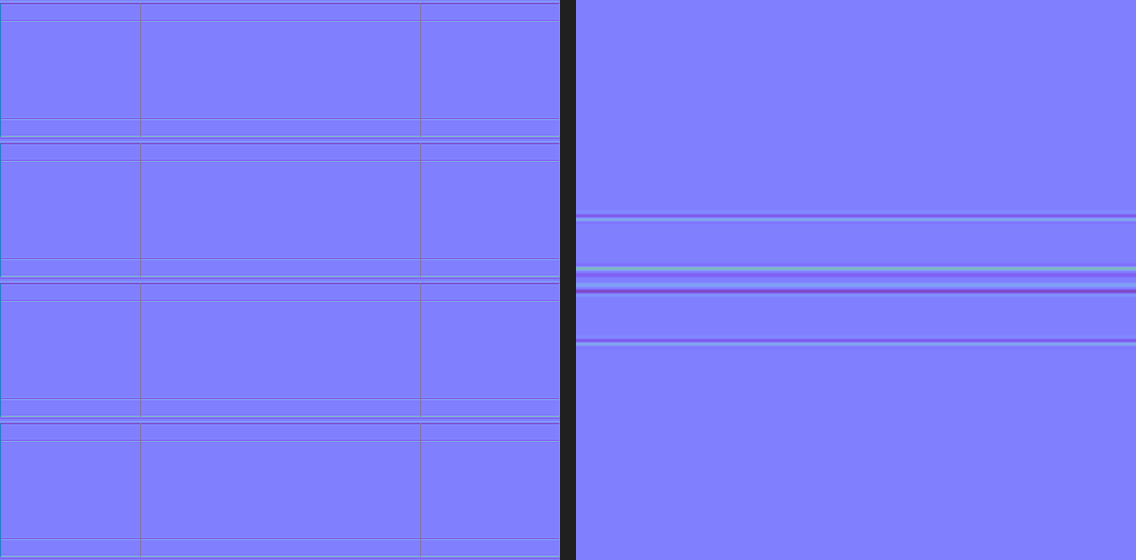
Left: the whole. Right: its middle third, enlarged.
Give the GLSL for this texture map, as a three.js fragment shader.

```glsl
varying vec2 vUv;

#define ROWS 4.0
#define UNITS 512.0
#define LINE_WIDTH 1.0
#define BORDER 3.5
#define GROOVE 19.0
#define BORDER_SLOPE 0.22
#define GROOVE_SLOPE 0.16
#define FLAT_NORMAL vec3(0.502, 0.502, 1.0)
#define JOINT_COLOR vec3(0.52, 0.46, 0.66)
#define EDGE_LEFT_FACING vec3(0.15, 0.50, 0.78)
#define EDGE_RIGHT_FACING vec3(0.72, 0.48, 0.84)

// Soft line of unit strength, centred on zero
float softLine(float offset) {
  return 1.0 - smoothstep(0.2, 1.0, abs(offset) / LINE_WIDTH);
}

// Signed distance to the nearest multiple of one, in line units
float wrapped(float t, float period) {
  return (fract(t + 0.5) - 0.5) * period;
}

// Vertical tilt across a board, antisymmetric about the gap between boards
float boardSlope(float fromGap) {
  float d = abs(fromGap);

  // Border step with a weaker counter-slope on both sides
  float slope = -BORDER_SLOPE * softLine(d - BORDER);
  slope += 0.13 * softLine(d - BORDER + 2.0);
  slope += 0.07 * softLine(d - BORDER - 1.0);

  // Narrow groove: one wall falls, the other rises
  slope += GROOVE_SLOPE * (softLine(d - GROOVE - 0.5) - softLine(d - GROOVE + 0.5));
  slope += 0.04 * (softLine(d - GROOVE + 1.5) - softLine(d - GROOVE - 1.5));

  return slope * sign(fromGap);
}

void main() {
  // Positive below each gap, negative above it
  float fromGap = -wrapped(vUv.y * ROWS, UNITS / ROWS);
  float slope = boardSlope(fromGap);

  // Steeper walls lose some of their facing component
  float steep = abs(slope);
  vec3 color = FLAT_NORMAL + vec3(0.0, slope, -24.0 * steep * steep * steep);

  // End joints at one and three quarters, broken at the gaps
  float onBoard = smoothstep(BORDER - 1.0, BORDER, abs(fromGap));
  float fromJoint = wrapped(vUv.x * 2.0 - 0.5, UNITS * 0.5);
  color = mix(color, JOINT_COLOR, softLine(fromJoint - 0.5) * onBoard);

  // Opposed walls of the joint that wraps around the tile
  float fromEdge = wrapped(vUv.x, UNITS);
  color = mix(color, EDGE_LEFT_FACING, softLine(fromEdge - 0.5) * onBoard);
  color = mix(color, EDGE_RIGHT_FACING, softLine(fromEdge + 0.5) * onBoard);

  gl_FragColor = vec4(color, 1.0);
}
```
